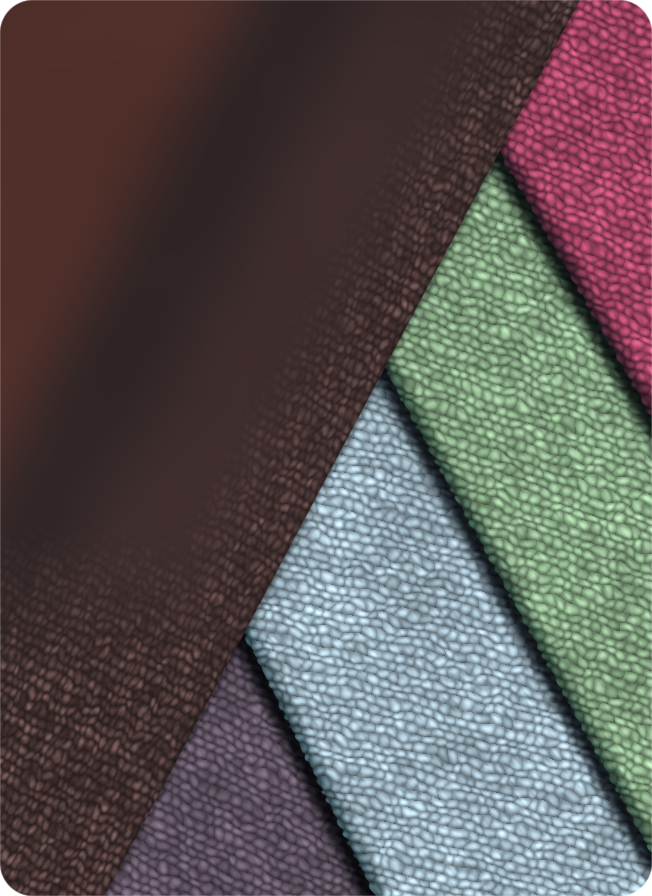
A Shadertoy shader for this texture:

```glsl
// Palette
const vec3 PLUM = vec3(0.36, 0.31, 0.37);
const vec3 BLUE = vec3(0.60, 0.69, 0.74);
const vec3 GREEN = vec3(0.52, 0.65, 0.51);
const vec3 MAGENTA = vec3(0.66, 0.27, 0.40);
const vec3 BROWN = vec3(0.245, 0.176, 0.176);
const vec3 RUST = vec3(0.315, 0.185, 0.165);
const vec3 FOLD_DARK = vec3(0.185, 0.145, 0.147);
const vec3 THREAD = vec3(0.47, 0.36, 0.35);
const vec3 SHADOW = vec3(0.13, 0.15, 0.17);
const vec3 ROLL = vec3(0.38, 0.46, 0.47);

// Layout, in canvas heights
const vec2 BEAD = vec2(0.0132, 0.0102);
const vec2 DASH = vec2(0.0082, 0.0125);
const float SHADOW_WIDTH = 0.026;
const float ROLL_WIDTH = 0.022;
const float FLAP_X = 0.117;
const float FLAP_SLOPE = 0.53;
const float CORNER = 0.037;

float hash(vec2 p) {
    vec3 q = fract(vec3(p.xyx) * 0.1031);
    q += dot(q, q.yzx + 33.33);
    return fract((q.x + q.y) * q.z);
}

float noise(vec2 p) {
    vec2 i = floor(p), f = fract(p);
    f = f * f * (3.0 - 2.0 * f);
    return mix(mix(hash(i), hash(i + vec2(1, 0)), f.x),
               mix(hash(i + vec2(0, 1)), hash(i + vec2(1, 1)), f.x), f.y);
}

float fbm(vec2 p) {
    float sum = 0.0, amp = 0.5;
    for (int i = 0; i < 4; i++) {
        sum += amp * noise(p);
        p = p * 2.03 + 7.1;
        amp *= 0.5;
    }
    return sum;
}

vec2 rotate(vec2 p, float a) {
    float c = cos(a), s = sin(a);
    return vec2(c * p.x - s * p.y, s * p.x + c * p.y);
}

// Staggered yarn bumps: x = height, y = random tone, z = slope lighting
vec3 weave(vec2 p, vec2 cell) {
    vec2 q = p / cell;
    q += 0.75 * (vec2(noise(q * 0.7), noise(q * 0.7 + 41.0)) - 0.5);
    q.x += 0.5 * mod(floor(q.y), 2.0);
    vec2 f = fract(q) - 0.5;
    float height = 1.0 - smoothstep(0.05, 0.70, length(f * vec2(0.92, 1.08)));
    return vec3(height, hash(floor(q) + 150.0), f.y - 0.5 * f.x);
}

// Signed distance to a swatch edge that falls to the right
float swatchEdge(vec2 p, vec2 start, float slope) {
    return (p.x - start.x + slope * (p.y - start.y)) / sqrt(1.0 + slope * slope);
}

void layCloth(inout vec3 col, vec2 p, float d, vec3 tint, float angle, float aa) {
    vec3 w = weave(rotate(p, angle), BEAD);
    d += 0.003 * (w.x - 0.5);
    col *= mix(SHADOW, vec3(1.0), smoothstep(0.004, SHADOW_WIDTH, -d));
    float tone = (0.70 + 0.50 * w.x) * (0.92 + 0.16 * w.y) + 0.13 * w.z;
    tone *= 0.86 + 0.28 * fbm(p * 13.0);
    tone *= 0.90 + 0.20 * noise(rotate(p, angle + 0.6) * vec2(150.0, 320.0));
    vec3 cloth = tint * tone + 0.04 * w.x * w.y;
    cloth *= mix(ROLL, vec3(1.0), smoothstep(0.0, ROLL_WIDTH, d));
    col = mix(col, cloth, smoothstep(-aa, aa, d));
}

vec3 flap(vec2 p, float d) {
    // Soft, out-of-focus fold
    float fold = p.x - 0.517 * p.y + 0.192;
    vec3 col = mix(RUST, FOLD_DARK, smoothstep(-0.12, 0.01, fold));
    col = mix(col, BROWN, smoothstep(0.02, 0.14, fold));
    col *= 0.92 + 0.16 * fbm(p * 5.0);
    col = mix(col, BROWN * 0.95, 1.0 - smoothstep(0.22, 0.42, p.y));

    // Threads sharpen toward the edge and the bottom
    float nearEdge = smoothstep(-0.13, -0.015, d);
    float nearBottom = 1.0 - smoothstep(0.22, 0.43, p.y);
    float focus = max(nearEdge * 0.9, nearBottom);
    vec2 q = rotate(p, 0.487);
    vec3 w = weave(q, DASH);
    float lit = w.x * (0.3 + 0.7 * w.y);
    lit *= 0.45 + 0.9 * fbm(q * vec2(90.0, 30.0));
    vec3 yarn = mix(col * 0.76, THREAD, lit);
    yarn *= 0.82 + 0.36 * noise(q * vec2(330.0, 200.0));
    col = mix(col, yarn, focus);
    return col * mix(0.75, 1.0, smoothstep(0.0, 0.006, -d));
}

void mainImage(out vec4 fragColor, in vec2 fragCoord) {
    vec2 p = fragCoord / iResolution.y;
    float aa = 1.0 / iResolution.y;

    // Swatches, bottom layer first
    vec3 col = vec3(0.0);
    layCloth(col, p, 1.0, PLUM, 0.45, aa);
    layCloth(col, p, swatchEdge(p, vec2(0.270, 0.297), 0.50), BLUE, 0.24, aa);
    layCloth(col, p, swatchEdge(p, vec2(0.430, 0.588), 0.55), GREEN, 0.34, aa);
    layCloth(col, p, swatchEdge(p, vec2(0.560, 0.826), 0.575), MAGENTA, 0.40, aa);

    // Covering flap
    float d = (p.x - FLAP_X - FLAP_SLOPE * p.y) / sqrt(1.0 + FLAP_SLOPE * FLAP_SLOPE);
    col *= mix(0.7, 1.0, smoothstep(0.0, 0.008, d));
    col = mix(flap(p, d), col, smoothstep(-aa, aa, d));

    // Rounded white corners
    vec2 halfSize = 0.5 * iResolution.xy / iResolution.y;
    vec2 c = abs(p - halfSize) - halfSize + CORNER;
    float corner = length(max(c, 0.0)) - CORNER;
    col = mix(col, vec3(1.0), smoothstep(-aa, aa, corner));
    fragColor = vec4(clamp(col, 0.0, 1.0), 1.0);
}
```
